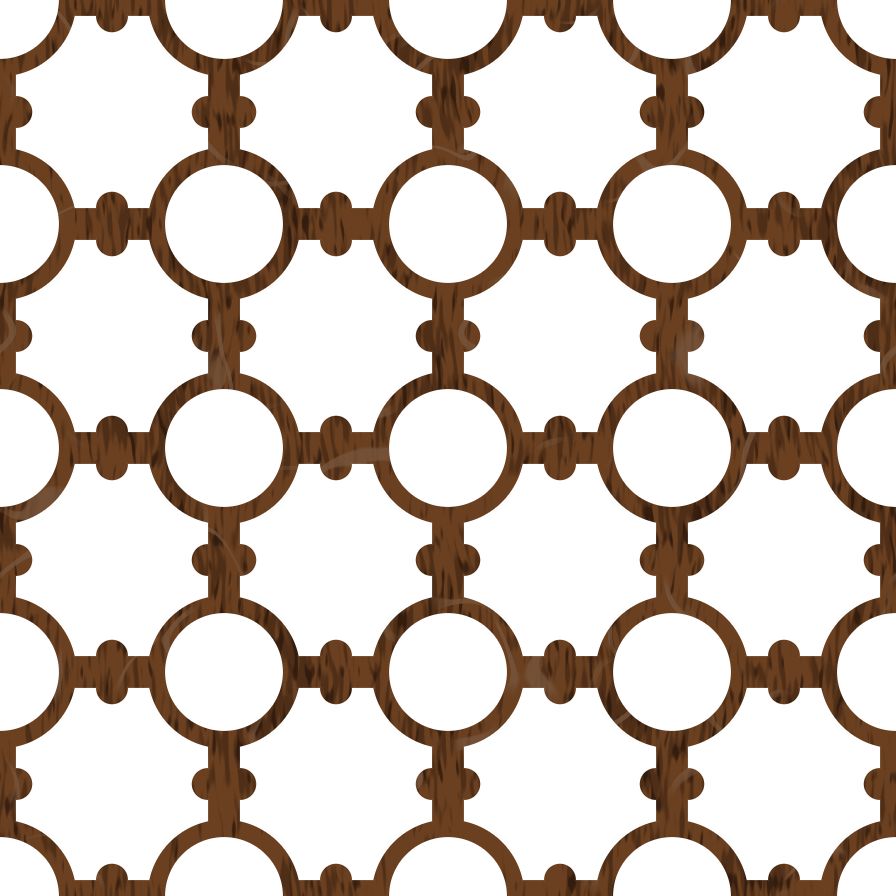
This pattern is drawn by a Shadertoy shader. Its source:

```glsl
const float REPEATS = 4.0;
const vec3 GROUND = vec3(1.0);
const vec3 WOOD = vec3(0.415, 0.25, 0.125);
const vec3 DARK_WOOD = vec3(0.31, 0.18, 0.09);
const vec3 PORE = vec3(0.16, 0.085, 0.04);
const vec3 VEIN = vec3(0.47, 0.34, 0.24);

// Unit gradient at a lattice point
vec2 latticeGradient(vec2 cell, float seed) {
    uvec2 c = uvec2(cell);
    uint h = c.x * 1597334677u ^ c.y * 3812015801u ^ uint(seed) * 2798796415u;
    h = (h ^ (h >> 16)) * 2246822519u;
    h = (h ^ (h >> 13)) * 3266489917u;
    h ^= h >> 16;
    float angle = float(h & 65535u) * 6.28318 / 65536.0;
    return vec2(cos(angle), sin(angle));
}

// Gradient noise that wraps over the unit square; period is whole
float wrapNoise(vec2 uv, vec2 period, float seed) {
    vec2 p = uv * period;
    vec2 i = floor(p), f = p - i;
    vec2 u = f * f * f * (f * (f * 6.0 - 15.0) + 10.0);
    vec2 lo = mod(i, period), hi = mod(i + 1.0, period);
    float a = dot(latticeGradient(lo, seed), f);
    float b = dot(latticeGradient(vec2(hi.x, lo.y), seed), f - vec2(1.0, 0.0));
    float c = dot(latticeGradient(vec2(lo.x, hi.y), seed), f - vec2(0.0, 1.0));
    float d = dot(latticeGradient(hi, seed), f - 1.0);
    return mix(mix(a, b, u.x), mix(c, d, u.x), u.y);
}

float ringDistance(vec2 p, float radius, float halfWidth) {
    return abs(length(p) - radius) - halfWidth;
}

float uprightCapsule(vec2 p, float halfLength, float radius) {
    p.y = max(abs(p.y) - halfLength, 0.0);
    return length(p) - radius;
}

// Ring at the cell centre, four bars, a knob midway along each bar
float latticeDistance(vec2 p) {
    vec2 arm = abs(p);
    if (arm.y > arm.x) arm = arm.yx;
    float ring = ringDistance(p, 0.302, 0.039);
    float bar = max(arm.y - 0.071, 0.302 - arm.x);
    float knob = uprightCapsule(arm - vec2(0.5, 0.0), 0.073, 0.071);
    return min(ring, min(bar, knob));
}

// Vein strength along the zero line of warped noise, present in places
float veinMask(vec2 uv, float period, float width, float seed) {
    vec2 warp = vec2(wrapNoise(uv, vec2(13.0), seed + 1.0),
                     wrapNoise(uv, vec2(13.0), seed + 2.0));
    float line = abs(wrapNoise(uv + 0.035 * warp, vec2(period), seed));
    float presence = smoothstep(0.02, 0.25, wrapNoise(uv, vec2(9.0), seed + 3.0));
    float swell = smoothstep(0.1, 0.4, wrapNoise(uv, vec2(7.0), seed + 4.0));
    float reach = width * (1.0 + 2.5 * swell);
    return presence * (1.0 - smoothstep(reach * 0.6, reach, line));
}

vec3 woodColor(vec2 uv) {
    // Upright grain with a slight lean
    float lean = 0.012 * wrapNoise(uv, vec2(5.0, 9.0), 1.0);
    vec2 grainUv = uv + vec2(lean, 0.0);
    float stain = wrapNoise(uv, vec2(8.0), 2.0);
    float fibre = wrapNoise(grainUv, vec2(170.0, 26.0), 3.0)
                + 0.5 * wrapNoise(grainUv, vec2(70.0, 12.0), 4.0);
    float pores = wrapNoise(grainUv, vec2(150.0, 34.0), 5.0) + 0.35 * stain;
    vec3 color = mix(WOOD, DARK_WOOD, smoothstep(-0.05, 0.35, fibre + 0.6 * stain));
    color = mix(color, PORE, 0.75 * smoothstep(0.2, 0.5, pores));

    // Pale veins, thin and broad
    float veins = max(veinMask(uv, 6.0, 0.022, 10.0), veinMask(uv, 9.0, 0.03, 20.0));
    return mix(color, VEIN, 0.75 * veins);
}

void mainImage(out vec4 fragColor, in vec2 fragCoord) {
    vec2 uv = fragCoord / iResolution.xy;
    vec2 cell = fract(uv * REPEATS + 0.5) - 0.5;
    float pixel = REPEATS / iResolution.y;
    float cover = clamp(0.5 - latticeDistance(cell) / pixel, 0.0, 1.0);
    fragColor = vec4(mix(GROUND, woodColor(uv), cover), 1.0);
}
```
